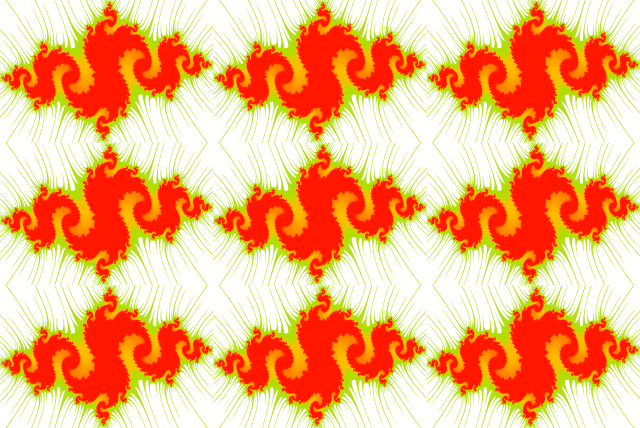
This pattern is drawn by a WebGL 2 fragment shader. Its source:

```glsl
#version 300 es
precision highp float;
// A 3 x 3 grid of identical spiral Julia sets in red, amber and lime on white.
// Each tile iterates z*z + c, colours by smooth escape count, and draws thin
// field lines where an early iterate crosses the imaginary axis.
uniform vec2 u_resolution;
out vec4 outColor;

vec2 cmul(vec2 a, vec2 b) {
  return vec2(a.x * b.x - a.y * b.y, a.x * b.y + a.y * b.x);
}

// Escape count to colour: lime fringe, amber bays, orange rims, red body.
vec3 palette(float count) {
  vec3 col = mix(vec3(0.69, 0.87, 0.0), vec3(0.99, 0.74, 0.0), smoothstep(7.0, 12.0, count));
  col = mix(col, vec3(1.0, 0.48, 0.0), smoothstep(14.0, 25.0, count));
  return mix(col, vec3(1.0, 0.09, 0.0), smoothstep(25.0, 31.0, count));
}

vec3 juliaColor(vec2 z) {
  const vec2 c = vec2(-0.8, -0.156);
  vec2 slope = vec2(1.0, 0.0);
  bool onThread = false;
  float count = 70.0;

  for (int n = 1; n <= 70; n++) {
    if (n <= 6) slope = 2.0 * cmul(z, slope);
    z = cmul(z, z) + c;
    float size = length(z);

    // Field lines: finer ones stop closer to the set and flare at their roots.
    if (n >= 4 && n <= 6) {
      float reach = n == 4 ? 1.0 : n == 5 ? smoothstep(18.0, 12.0, log2(size + 1.0))
                                          : smoothstep(12.0, 5.0, log2(size + 1.0));
      float halfWidth = (n == 4 ? 0.0042 : 0.0034) * reach;
      float flare = n == 6 ? 1.2 : 0.3;
      onThread = onThread || abs(z.x) < flare + halfWidth * length(slope);
    }
    if (n >= 6 && size > 16.0) {
      count = float(n) - log2(log2(size));
      break;
    }
  }

  if (count > 5.9) return palette(count);
  return onThread ? vec3(0.71, 0.87, 0.1) : vec3(1.0, 1.0, 0.995);
}

void main() {
  const int GRID = 4;
  vec3 sum = vec3(0.0);
  // Average a grid of samples inside each pixel to smooth the edges.
  for (int j = 0; j < GRID; j++) {
    for (int i = 0; i < GRID; i++) {
      vec2 offset = (vec2(i, j) + 0.5) / float(GRID) - 0.5;
      vec2 uv = (gl_FragCoord.xy + offset) / u_resolution;
      vec2 cell = fract(uv * 3.0) - 0.5;
      sum += juliaColor(cell * vec2(3.09, 1.75));
    }
  }
  outColor = vec4(sum / float(GRID * GRID), 1.0);
}
```
